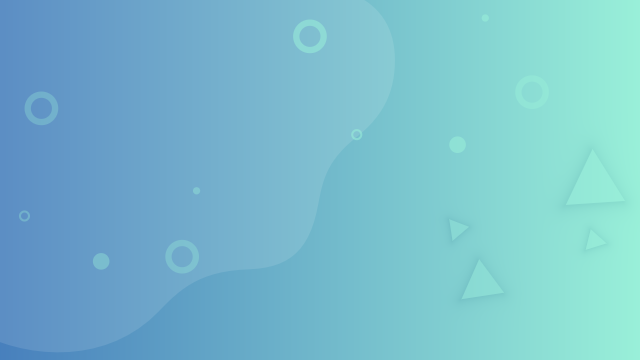
This background is drawn by a Shadertoy shader. Its source:

```glsl
const vec3 BLUE = vec3(0.28, 0.50, 0.74);
const vec3 MINT = vec3(0.60, 0.94, 0.85);

// Antialiased coverage of a signed distance
float cover(float d) {
    return clamp(0.5 - d * iResolution.y, 0.0, 1.0);
}

float cross2(vec2 a, vec2 b) {
    return a.x * b.y - a.y * b.x;
}

float segmentDist(vec2 p, vec2 a, vec2 b) {
    vec2 ab = b - a;
    return length(p - a - ab * clamp(dot(p - a, ab) / dot(ab, ab), 0.0, 1.0));
}

// Corners in clockwise order
float triangleDist(vec2 p, vec2 a, vec2 b, vec2 c) {
    float d = min(segmentDist(p, a, b), min(segmentDist(p, b, c), segmentDist(p, c, a)));
    float side = max(cross2(b - a, p - a), max(cross2(c - b, p - b), cross2(a - c, p - c)));
    return side < 0.0 ? -d : d;
}

vec2 bezier(vec2 a, vec2 b, vec2 c, vec2 d, float t) {
    float s = 1.0 - t;
    return s * s * s * a + 3.0 * s * s * t * b + 3.0 * s * t * t * c + t * t * t * d;
}

// Region to the left of a chain of cubic curves
float waveDist(vec2 p) {
    vec2 k[19] = vec2[19](
        vec2(-0.007, 0.052), vec2(0.139, -0.002), vec2(0.319, 0.009),
        vec2(0.440, 0.134), vec2(0.502, 0.199), vec2(0.556, 0.248),
        vec2(0.694, 0.252), vec2(0.806, 0.257), vec2(0.861, 0.306),
        vec2(0.884, 0.433), vec2(0.898, 0.509), vec2(0.912, 0.556),
        vec2(0.991, 0.620), vec2(1.069, 0.681), vec2(1.097, 0.750),
        vec2(1.097, 0.833), vec2(1.097, 0.907), vec2(1.069, 0.965),
        vec2(1.009, 1.002));
    float d = 10.0;
    bool inside = false;
    vec2 a = k[0];
    for (int i = 0; i < 18; i += 3) {
        for (int j = 1; j <= 14; j++) {
            vec2 b = bezier(k[i], k[i + 1], k[i + 2], k[i + 3], float(j) / 14.0);
            d = min(d, segmentDist(p, a, b));
            // Toggle at each crossing to the right of the point
            if ((a.y > p.y) != (b.y > p.y)) {
                float x = mix(a.x, b.x, (p.y - a.y) / (b.y - a.y));
                if (x > p.x) inside = !inside;
            }
            a = b;
        }
    }
    return inside ? -d : d;
}

// Translucent triangle over a soft shadow
void addTriangle(inout vec3 col, vec2 p, vec2 a, vec2 b, vec2 c) {
    float size = length(b - a);
    float d = triangleDist(p, a, b, c);
    float shadow = max(triangleDist(p + size * vec2(0.03, 0.02), a, b, c), 0.0);
    col *= 1.0 - vec3(0.09, 0.06, 0.045) * exp(-shadow / (0.006 + 0.08 * size)) * (1.0 - cover(d));
    col = mix(col, MINT, 0.27 * cover(d));
}

void mainImage(out vec4 fragColor, in vec2 fragCoord) {
    vec2 p = fragCoord / iResolution.y;
    vec3 col = mix(BLUE, MINT, fragCoord.x / iResolution.x);

    // Pale wave
    col = mix(col, vec3(1.0), 0.11 * cover(waveDist(p)));

    // Rings: centre, radius, opacity
    vec4 rings[6] = vec4[6](
        vec4(0.861, 0.899, 0.038, 0.55), vec4(0.115, 0.699, 0.038, 0.30),
        vec4(0.506, 0.287, 0.038, 0.32), vec4(1.478, 0.744, 0.038, 0.45),
        vec4(0.991, 0.626, 0.0125, 0.55), vec4(0.068, 0.400, 0.0125, 0.33));
    for (int i = 0; i < 6; i++) {
        vec4 r = rings[i];
        col = mix(col, MINT, r.w * cover(abs(length(p - r.xy) - r.z) - 0.23 * r.z));
    }

    // Dots: centre, radius, opacity
    vec4 dots[4] = vec4[4](
        vec4(0.281, 0.274, 0.023, 0.38), vec4(0.546, 0.470, 0.010, 0.38),
        vec4(1.271, 0.598, 0.023, 0.55), vec4(1.348, 0.950, 0.010, 0.55));
    for (int i = 0; i < 4; i++) {
        vec4 c = dots[i];
        col = mix(col, MINT, c.w * cover(length(p - c.xy) - c.z));
    }

    // Triangles
    addTriangle(col, p, vec2(1.646, 0.586), vec2(1.736, 0.442), vec2(1.572, 0.431));
    addTriangle(col, p, vec2(1.331, 0.280), vec2(1.400, 0.187), vec2(1.282, 0.169));
    addTriangle(col, p, vec2(1.248, 0.391), vec2(1.303, 0.370), vec2(1.257, 0.331));
    addTriangle(col, p, vec2(1.641, 0.363), vec2(1.685, 0.324), vec2(1.627, 0.306));

    fragColor = vec4(col, 1.0);
}
```
